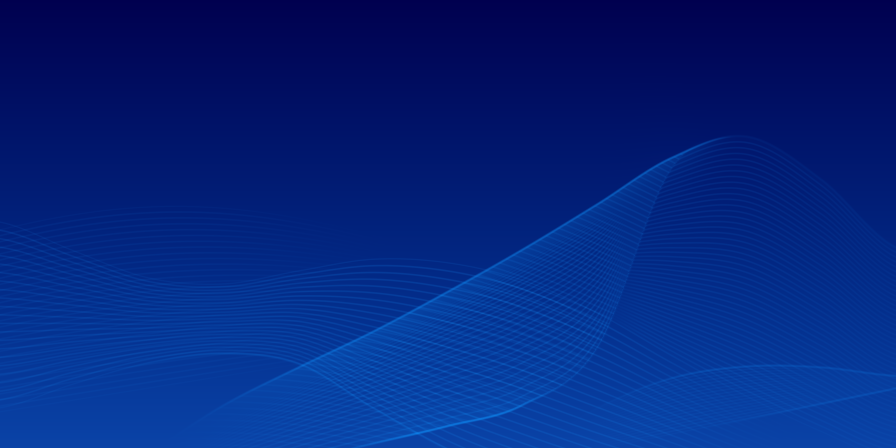
Give the GLSL for this background, as a Shadertoy shader.

```glsl
// Fine line meshes folding like translucent ribbons over a deep blue gradient.
// Each ribbon spans two smooth curves through evenly spaced heights; its strands
// are the contour lines of the relative position between those two curves.

const vec3 SKY_TOP = vec3(0.0, 0.0, 0.31);
const vec3 SKY_BOTTOM = vec3(0.04, 0.262, 0.655);
const vec3 STRAND_COLOR = vec3(0.06, 0.48, 0.88);
const vec3 EDGE_COLOR = vec3(0.05, 0.54, 0.95);
const float STRAND_WIDTH = 0.0035;
const float EDGE_WIDTH = 0.0045;
const float GLOW_SIZE = 0.035;

// Curve heights at equal steps across the canvas, in canvas heights
const int KNOTS = 13;
const float RIDGE[KNOTS] = float[](-0.185, -0.107, -0.01, 0.096, 0.18, 0.26,
    0.349, 0.443, 0.544, 0.648, 0.695, 0.599, 0.448);
const float FOLD[KNOTS] = float[](-0.22, -0.17, -0.125, -0.076, -0.031, 0.01,
    0.049, 0.096, 0.224, 0.625, 0.69, 0.594, 0.443);
const float WAVE_TOP[KNOTS] = float[](0.505, 0.44, 0.38, 0.367, 0.396, 0.422,
    0.414, 0.375, 0.302, 0.206, 0.115, 0.036, -0.03);
const float WAVE_BASE[KNOTS] = float[](0.089, 0.143, 0.19, 0.211, 0.188, 0.089,
    -0.003, -0.07, -0.12, -0.15, -0.18, -0.2, -0.22);
const float SWELL[KNOTS] = float[](-0.4, -0.36, -0.32, -0.27, -0.22, -0.16,
    -0.09, -0.01, 0.089, 0.156, 0.182, 0.18, 0.161);

// Catmull-Rom curve; x runs from 0 to 2
float curve(float x, float k[KNOTS]) {
    float s = clamp(x * 0.5, 0.0, 0.9999) * float(KNOTS - 1);
    int i = int(s);
    float t = fract(s);
    float a = k[max(i - 1, 0)], b = k[i], c = k[i + 1], d = k[min(i + 2, KNOTS - 1)];
    return b + 0.5 * t * (c - a + t * (2.0 * a - 5.0 * b + 4.0 * c - d
        + t * (3.0 * (b - c) + d - a)));
}

// Change of a field per pixel
float slope(float f) {
    return max(length(vec2(dFdx(f), dFdy(f))), 1e-5);
}

// Thin lines at whole values of phase, blended to a flat tone when too dense
float strands(float phase) {
    float pixel = 1.0 / iResolution.y;
    float rate = slope(phase);
    float dist = abs(fract(phase - 0.5) - 0.5) / rate * pixel;
    float line = 1.0 - smoothstep(0.0, max(STRAND_WIDTH, pixel), dist);
    return mix(line, 0.45, smoothstep(0.25, 0.55, rate));
}

// Smooth mask of the space between two heights
float between(float y, float low, float high) {
    float soft = 1.5 / iResolution.y;
    return smoothstep(-soft, soft, y - low) * smoothstep(-soft, soft, high - y);
}

// Relative position, 0 on the high curve and 1 on the low curve
float across(float y, float high, float low) {
    return (high - y) / max(high - low, 0.012);
}

// Signed canvas distance to a curve, from its height offset
float edgeDistance(float offset) {
    return offset / slope(offset) / iResolution.y;
}

float edgeLine(float dist) {
    return 1.0 - smoothstep(0.0, max(EDGE_WIDTH, 1.2 / iResolution.y), abs(dist));
}

// Glow that fades away below an edge
float underGlow(float dist) {
    return exp(-abs(dist) / GLOW_SIZE) * smoothstep(0.002, -0.004, dist);
}

void mainImage(out vec4 fragColor, in vec2 fragCoord) {
    vec2 uv = fragCoord / iResolution.xy;
    float x = uv.x * 2.0, y = uv.y;

    // Background gradient, with red held near the bottom
    vec3 color = mix(SKY_BOTTOM, SKY_TOP, y);
    color.r = SKY_BOTTOM.r * pow(1.0 - y, 3.0);

    float ridge = curve(x, RIDGE), fold = curve(x, FOLD);
    float waveTop = curve(x, WAVE_TOP), waveBase = curve(x, WAVE_BASE);
    float swell = curve(x, SWELL);

    // Left wave, and a faint veil crossing it
    float wave = strands(22.0 * across(y, waveTop, waveBase));
    wave *= between(y, waveBase, waveTop) * (1.0 - smoothstep(1.3, 1.8, x));
    wave *= mix(0.16, 0.22, smoothstep(0.3, 0.9, x));
    float veilTop = 0.43 + 0.11 * sin(2.6 * x + 0.55);
    float veilBase = 0.08 + 0.16 * x;
    float veil = strands(30.0 * across(y, veilTop, veilBase));
    veil *= between(y, veilBase, veilTop) * (1.0 - smoothstep(0.35, 0.9, x)) * 0.09;

    // Main ribbon: strands gather toward the ridge, crossed by sagging threads
    float inRibbon = between(y, fold, ridge) * smoothstep(0.35, 0.8, x);
    float depth = sqrt(clamp(across(y, ridge, fold), 0.0004, 1.0));
    float bend = x - 0.9;
    float ribbon = 0.20 * strands(34.0 * depth);
    ribbon += 0.13 * strands(72.0 * (y + 0.22 * bend + 0.25 * bend * bend));
    ribbon *= inRibbon * (1.0 - smoothstep(1.5, 1.62, x));

    // Sheet falling to the right of the fold
    float sheet = strands(44.0 * across(y, ridge, waveTop));
    sheet *= between(y, waveTop, fold) * smoothstep(1.32, 1.45, x);
    sheet *= 0.13 * (1.0 - 0.45 * smoothstep(1.6, 2.0, x));

    // Low swell in the right corner
    float swellBase = 0.133 - 0.205 * (2.0 - x);
    float low = strands(18.0 * across(y, swell, swellBase));
    low *= between(y, swellBase, swell) * smoothstep(1.2, 1.5, x) * 0.11;

    color = mix(color, STRAND_COLOR, clamp(wave + veil + ribbon + sheet + low, 0.0, 0.6));

    // Bright rims and their glow
    float ridgeDist = edgeDistance(y - ridge), foldDist = edgeDistance(y - fold);
    float ridgeFade = smoothstep(0.35, 0.8, x) * (1.0 - 0.85 * smoothstep(1.5, 1.65, x));
    float foldFade = smoothstep(0.7, 0.95, x) * (1.0 - 0.88 * smoothstep(1.1, 1.28, x));
    foldFade *= 1.0 - smoothstep(1.45, 1.6, x);
    float rim = ridgeFade * (0.45 * edgeLine(ridgeDist) + 0.18 * underGlow(ridgeDist));
    rim += foldFade * (0.6 * edgeLine(foldDist) + 0.16 * underGlow(-foldDist));
    rim += 0.17 * edgeLine(edgeDistance(y - waveBase)) * smoothstep(0.2, 0.5, x);
    rim += 0.2 * edgeLine(edgeDistance(y - swell)) * smoothstep(1.25, 1.6, x);
    rim += 0.2 * edgeLine(edgeDistance(y - swellBase)) * smoothstep(1.5, 1.9, x);
    color = mix(color, EDGE_COLOR, clamp(rim, 0.0, 0.8));

    fragColor = vec4(color, 1.0);
}
```
